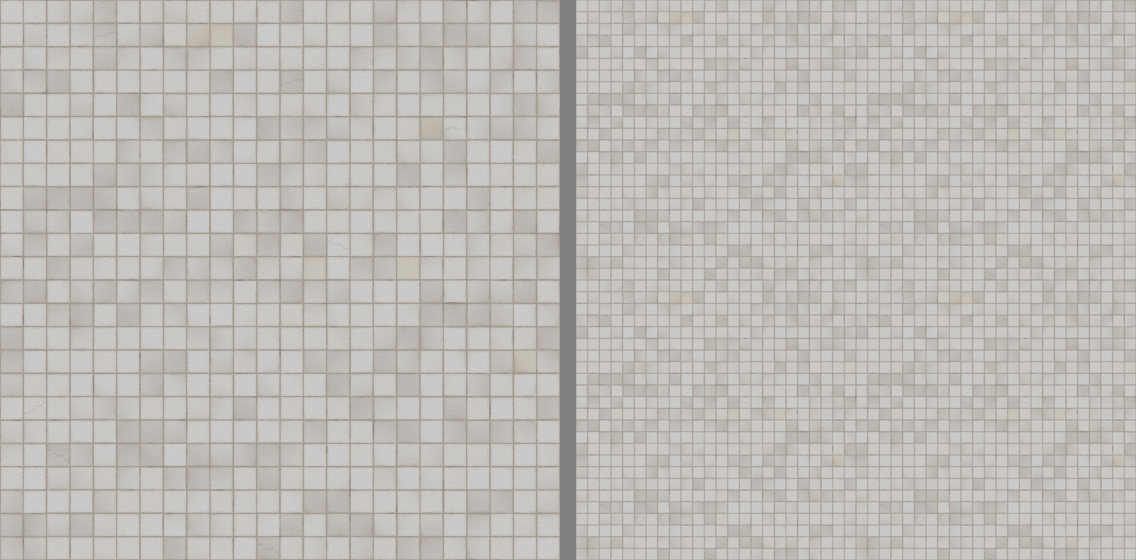
Left, the tile; right, the same tile 2 across and 2 down.
Write a three.js fragment shader that draws this texture.

```glsl
// Aged off-white square tiles, 24 by 24, with thin brown-grey grout.
// Each tile is a wobbly rounded box with its own tone and shading;
// wrapping cellular noise adds grime and grain, a few tiles are cracked.
varying vec2 vUv;

const float TILES = 24.0;

float hash(vec2 p) {
  vec3 q = fract(vec3(p.xyx) * 0.1031);
  q += dot(q, q.yzx + 33.33);
  return fract((q.x + q.y) * q.z);
}

// Distance to the nearest scattered point, wrapping every n cells.
float cellular(vec2 uv, float n) {
  vec2 p = uv * n;
  vec2 base = floor(p);
  float nearest = 2.0;
  for (int y = -1; y <= 1; y++) {
    for (int x = -1; x <= 1; x++) {
      vec2 cell = base + vec2(float(x), float(y));
      vec2 id = mod(cell, n);
      vec2 point = cell + vec2(hash(id + 3.7), hash(id + 71.3));
      nearest = min(nearest, length(point - p));
    }
  }
  return nearest;
}

// Layered sines with whole frequencies, so the value wraps.
float waves(vec2 uv) {
  vec2 a = 6.2831853 * uv;
  return (sin(a.x * 37.0 + 2.0 * sin(a.y * 29.0))
        + sin(a.y * 41.0 + 2.0 * sin(a.x * 31.0))
        + sin(a.x * 83.0 - a.y * 67.0)) / 3.0;
}

float roundedBox(vec2 p, vec2 halfSize, float radius) {
  vec2 q = abs(p) - halfSize + radius;
  return length(max(q, 0.0)) + min(max(q.x, q.y), 0.0) - radius;
}

void main() {
  vec2 grid = vUv * TILES;
  vec2 id = mod(floor(grid), TILES);
  vec2 p = fract(grid) - 0.5;
  float tone = hash(id + 11.0);
  float tint = hash(id + 53.0);
  float wave = waves(vUv);
  float grime = smoothstep(0.25, 0.95, cellular(vUv, 36.0));
  float grain = cellular(vUv, 210.0) - 0.5;

  // Tile outline: slight offset per tile and uneven edges
  vec2 offset = (vec2(hash(id + 23.0), hash(id + 37.0)) - 0.5) * 0.02;
  float wobble = 0.008 * wave + 0.012 * (cellular(vUv, 150.0) - 0.5);
  float edge = roundedBox(p - offset, vec2(0.468), 0.035) + wobble;
  float soft = max(0.7 * fwidth(grid.x), 0.018);
  float tileMask = 1.0 - smoothstep(-soft, soft, edge);

  // Glaze: tone per tile, shaded toward one side
  float angle = 6.2831853 * hash(id + 91.0);
  float slope = dot(p, vec2(cos(angle), sin(angle)));
  float shade = smoothstep(0.42, 1.05, tone + 0.28 * slope + 0.05 * wave);
  vec3 coolWhite = vec3(0.792, 0.792, 0.785);
  vec3 warmWhite = vec3(0.792, 0.780, 0.765);
  vec3 dullGrey = vec3(0.727, 0.705, 0.685);
  vec3 tile = mix(coolWhite, warmWhite, tint);
  tile = mix(tile, dullGrey, 0.9 * shade);
  tile -= vec3(0.01, 0.018, 0.045) * smoothstep(0.985, 1.0, tint);
  tile += 0.018 * grain + 0.005 * wave;

  // Grime gathered along the rim and in patches
  float rim = smoothstep(-0.13, 0.0, edge);
  float patches = grime * smoothstep(-0.1, 0.6, slope) * (0.3 + 0.7 * tone);
  tile -= vec3(0.045, 0.052, 0.060) * (rim * (0.25 + 0.6 * grime) + 0.5 * patches);

  // Hairline cracks on a few tiles
  float cracked = step(0.985, hash(id + 131.0));
  float bend = 0.05 * sin(13.0 * p.x + 6.0 * tone) + 0.02 * sin(37.0 * p.x);
  float crack = abs(p.y - (tint - 0.5) * 1.6 * p.x - bend);
  tile -= 0.05 * cracked * (1.0 - smoothstep(0.008, 0.008 + 1.5 * soft, crack));

  // Grout: mottled, with darker stains here and there
  float stain = smoothstep(0.55, 0.95, cellular(vUv + 0.37, 30.0));
  vec3 grout = vec3(0.645, 0.612, 0.570) + 0.035 * grain + 0.015 * wave;
  grout -= vec3(0.075, 0.075, 0.070) * stain;

  gl_FragColor = vec4(mix(grout, tile, tileMask), 1.0);
}
```
